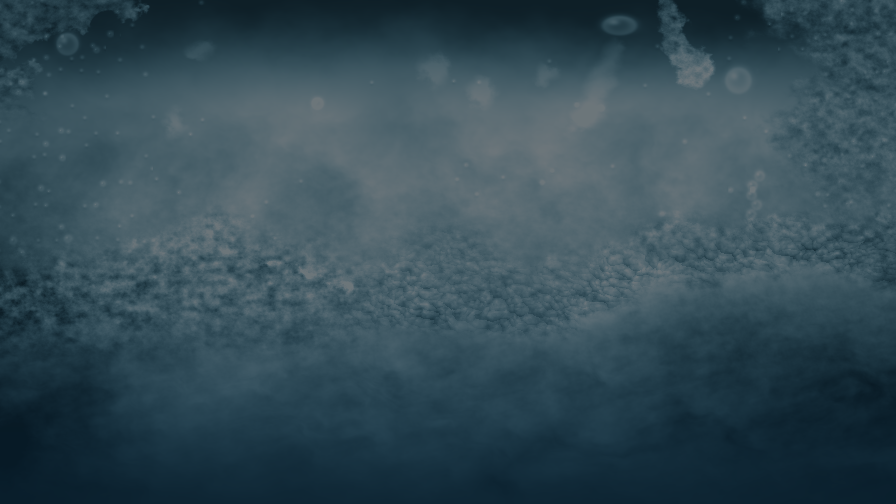
Give the GLSL for this texture, as a Shadertoy shader.

```glsl
float hash(vec2 p) {
    return fract(sin(dot(p, vec2(127.1, 311.7))) * 43758.5453);
}

float noise(vec2 p) {
    vec2 i = floor(p), f = fract(p);
    f = f * f * (3.0 - 2.0 * f);
    return mix(mix(hash(i), hash(i + vec2(1, 0)), f.x),
               mix(hash(i + vec2(0, 1)), hash(i + vec2(1, 1)), f.x), f.y);
}

// Fractal noise centred on zero
float fbm(vec2 p) {
    float sum = 0.0, amp = 0.5;
    for (int i = 0; i < 5; i++) {
        sum += amp * (noise(p) - 0.5);
        p = mat2(1.6, 1.2, -1.2, 1.6) * p + 7.3;
        amp *= 0.55;
    }
    return sum;
}

float band(float v, float width) {
    return exp(-v * v / (width * width));
}

float glow(vec2 p, vec2 centre, vec2 size) {
    return band(length((p - centre) / size), 1.0);
}

float capsule(vec2 p, vec2 a, vec2 b, float ra, float rb) {
    vec2 ab = b - a;
    float h = clamp(dot(p - a, ab) / dot(ab, ab), 0.0, 1.0);
    return length(p - a - ab * h) - mix(ra, rb, h);
}

float fill(float d, float blur) {
    return 1.0 - smoothstep(-blur, blur, d);
}

// Faint body, bright rim and a small highlight
float drop(vec2 p, vec2 centre, float r, float blur) {
    vec2 q = p - centre;
    float d = length(q) - r;
    float rim = band(d + 0.15 * r, 0.2 * r + blur);
    return 0.18 * fill(d, blur) + 0.25 * rim * (0.6 + 0.4 * q.y / r)
         + 0.3 * glow(q, vec2(-0.3, 0.35) * r, vec2(0.3 * r));
}

// Packed foam cells, lit from above with dark seams
float bubbles(vec2 p) {
    vec2 nearest = vec2(9);
    for (int k = 0; k < 9; k++) {
        vec2 id = floor(p) + vec2(k % 3 - 1, k / 3 - 1);
        vec2 q = p - id - vec2(hash(id), hash(id + 41.0));
        if (dot(q, q) < dot(nearest, nearest)) nearest = q;
    }
    return 0.6 * nearest.y + 0.5 * glow(nearest, vec2(-0.08, 0.2), vec2(0.2))
         - 0.5 * smoothstep(0.25, 0.75, length(nearest));
}

float spray(vec2 p, float scale, float density, float blur) {
    vec2 id = floor(p * scale);
    vec2 centre = (id + 0.25 + 0.5 * vec2(hash(id + 3.0), hash(id + 17.0))) / scale;
    float r = (0.05 + 0.18 * pow(hash(id + 29.0), 3.0)) / scale;
    return step(hash(id), density) * drop(p, centre, r, blur);
}

// Bright haze between a dark top and a deep foreground
float backdrop(vec2 p, float soft) {
    float tone = 0.07 + 0.96 * smoothstep(-0.12, 0.62, p.y);
    tone *= 1.0 - 0.96 * smoothstep(0.76, 1.0, p.y + 0.1 * soft);
    tone *= 0.45 + 0.55 * smoothstep(-0.1, 0.55, p.x);
    tone *= 1.0 - 0.25 * smoothstep(1.2, 1.78, p.x);
    tone *= 1.0 - 0.68 * glow(p, vec2(1.68, 0.2), vec2(0.42, 0.2));
    tone *= 1.0 - 0.5 * glow(p, vec2(0, 0.18), vec2(0.25, 0.2));
    tone *= 1.0 + 0.5 * soft;
    return tone + band(p.y - 0.65, 0.16) * 0.5 * fbm(p * 8.0 + 4.0 + soft);
}

// Right swell with its foam sheet, then the broken left wave
float waves(vec2 p, float soft, float fine, float grain) {
    float x = p.x, y = p.y, rise = smoothstep(1.08, 1.4, x);
    float crest = 0.48 + 0.08 * band(x - 0.87, 0.13) + 0.09 * rise + 0.08 * fine;
    float base = 0.345 + 0.11 * rise + 0.1 * soft + 0.04 * fine;
    float sheet = smoothstep(-0.03, 0.03, y - base) * fill(y - crest + 0.03, 0.06)
                * smoothstep(0.58, 0.85, x);
    vec2 q = p + 0.05 * vec2(fine, soft);
    float foam = bubbles(mat2(0.9, 0.45, -0.5, 1.2) * q * 56.0);
    float tone = sheet * (0.36 * foam * (0.8 + 1.5 * soft) + 0.4 * grain - 0.07 * rise);
    tone += 0.14 * rise * band(y - crest + 0.02, 0.015) * (0.7 + 4.0 * grain);
    tone += 0.14 * smoothstep(0.9, 1.3, x) * band(y - base + 0.01, 0.03) * (1.0 + 3.0 * fine);

    float peak = 0.47 + 0.13 * exp(-abs(x - 0.43) / 0.1) + 0.1 * fine;
    float broken = fill(y - peak, 0.05) * smoothstep(0.26, 0.42, y) * fill(x - 0.7, 0.12);
    tone += broken * (0.4 * fine + 0.75 * grain - 0.03);
    tone -= 0.1 * glow(p, vec2(0.48, 0.44), vec2(0.13, 0.06));
    float lip = capsule(p + vec2(0, 0.06 * fine), vec2(0.52, 0.475), vec2(0.7, 0.437), 0.002, 0.002);
    return tone + 0.32 * exp(-max(lip, 0.0) / 0.007) * (0.7 + 3.0 * grain);
}

void mainImage(out vec4 fragColor, in vec2 fragCoord) {
    vec2 p = fragCoord / iResolution.y;
    float x = p.x, y = p.y, edgeBlur = 1.5 / iResolution.y;
    float soft = fbm(p * vec2(5, 7)), fine = fbm(p * vec2(24, 30) + soft);
    float grain = fbm(p * vec2(65, 80));
    float tone = backdrop(p, soft) + waves(p, soft, fine, grain);

    // Foreground folds and troughs
    float folds = fbm(vec2(x * 6.0 - y * 4.0, y * 15.0) + 2.5 * soft);
    tone += (0.34 * folds + 0.16 * fine) * band(y - 0.26, 0.17);
    float trough = capsule(p + 0.12 * soft, vec2(0.98, 0.05), vec2(1.14, 0.19), 0.02, 0.02);
    tone -= 0.12 * fill(trough, 0.06) + 0.1 * glow(p, vec2(0.01, 0.13), vec2(0.06, 0.07));
    tone += (0.12 * fine + 0.2 * grain) * band(y - 0.46, 0.2);

    // Splashes in the upper corners
    float edge = 0.04 + 0.24 * smoothstep(0.87, 1.02, y) + 0.2 * fine;
    float left = fill(x - edge, 0.015) * smoothstep(0.73, 0.84, y);
    float right = smoothstep(1.53, 1.68, x + 0.3 * soft + 0.2 * fine) * smoothstep(0.5, 0.7, y);
    tone = mix(tone, 0.42 + 0.6 * fine + 0.8 * grain, 0.75 * left);
    tone = mix(tone, 0.6 + 0.4 * fine + 0.9 * grain, 0.75 * right);

    // Soft blobs: centre and radius
    vec2 wobble = p + 0.05 * fine;
    vec3 blobs[5] = vec3[5](vec3(0.861, 0.861, 0.028), vec3(0.954, 0.815, 0.026),
        vec3(1.086, 0.856, 0.017), vec3(0.396, 0.9, 0.017), vec3(0.343, 0.752, 0.02));
    for (int i = 0; i < 5; i++)
        tone += 0.2 * fill(length(wobble - blobs[i].xy) - blobs[i].z, 0.014);
    tone += 0.2 * fill(capsule(wobble, vec2(1.21, 0.89), vec2(1.165, 0.77), 0.014, 0.022), 0.016);

    // Falling streak and clear drops
    float streak = min(capsule(wobble, vec2(1.32, 1.02), vec2(1.335, 0.93), 0.018, 0.02),
                       capsule(wobble, vec2(1.345, 0.92), vec2(1.373, 0.86), 0.024, 0.036));
    tone += fill(streak, 0.006) * (0.36 + 0.9 * grain);
    tone += drop(p, vec2(0.134, 0.912), 0.022, edgeBlur);
    tone += 0.8 * drop(p, vec2(1.465, 0.84), 0.026, 0.004);
    tone += 1.2 * drop(p * vec2(0.55, 1), vec2(0.676, 0.949), 0.019, 0.003);
    for (float k = 0.0; k < 5.0; k++)
        tone += 0.6 * drop(p, vec2(1.49 + 0.02 * hash(vec2(k, 5)), 0.65 - 0.019 * k), 0.01, edgeBlur);

    // Spray, thickest at both sides
    float sides = fill(x - 0.27, 0.17) + smoothstep(1.4, 1.7, x);
    float mist = 0.6 * smoothstep(0.42, 0.55, y);
    tone += mist * spray(p, 18.0, 0.03 + 0.15 * sides, edgeBlur);
    tone += mist * spray(p + 0.37, 42.0, 0.03 + 0.22 * sides, edgeBlur);

    // Slate tint, bluer in the depths
    tone = clamp(tone, 0.0, 1.2);
    vec3 shadow = mix(vec3(0.025, 0.1, 0.15), vec3(0.045, 0.105, 0.135), smoothstep(0.0, 0.5, y));
    vec3 cool = vec3(-0.06, 0.09, 0.14) * tone * (1.0 - tone);
    fragColor = vec4(shadow + tone * vec3(0.305, 0.315, 0.315) + cool, 1);
}
```
